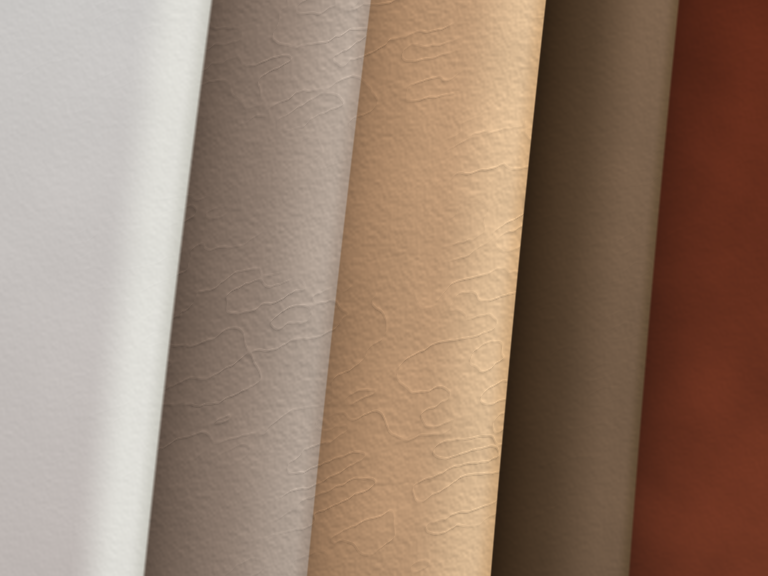
Write a Shadertoy shader that draws this texture.

```glsl
float hash(vec2 p) {
    return fract(sin(dot(p, vec2(127.1, 311.7))) * 43758.545);
}

float valueNoise(vec2 p) {
    vec2 cell = floor(p), f = fract(p);
    f = f * f * (3.0 - 2.0 * f);
    float low = mix(hash(cell), hash(cell + vec2(1, 0)), f.x);
    float high = mix(hash(cell + vec2(0, 1)), hash(cell + vec2(1, 1)), f.x);
    return mix(low, high, f.y);
}

float fbm(vec2 p) {
    float sum = 0.0, weight = 0.5;
    for (int i = 0; i < 4; i++) {
        sum += weight * valueNoise(p);
        p = mat2(1.6, 1.2, -1.2, 1.6) * p + 7.3;
        weight *= 0.5;
    }
    return sum;
}

// Thin wandering furrows that fade in and out
float wrinkles(vec2 p) {
    vec2 q = mat2(0.94, -0.34, 0.34, 0.94) * p;
    q += 0.035 * vec2(fbm(p * 16.0), fbm(p * 16.0 + 31.0));
    float ridge = 1.0 - abs(2.0 * valueNoise(q * vec2(17.0, 42.0)) - 1.0);
    return pow(ridge, 9.0) * smoothstep(0.35, 0.7, valueNoise(p * 7.0 + 4.0));
}

// Leather relief: fine pebbles cut by furrows
float relief(vec2 p, float furrow) {
    float pebbles = 0.6 * valueNoise(p * vec2(105.0, 130.0))
                  + 0.4 * valueNoise(p.yx * 215.0 + 9.0);
    return pebbles - furrow * wrinkles(p);
}

float emboss(vec2 p, float furrow) {
    vec2 lightStep = vec2(0.0012, 0.0022);
    return relief(p + lightStep, furrow) - relief(p - lightStep, furrow);
}

// Right-hand outline of a hanging sheet, slightly bowed
float outline(float y, float bottom, float top) {
    return mix(bottom, top, y) - 0.014 * y * (1.0 - y);
}

// Colour across a rolled fold: u is 0 on the left and 1 on the rim
vec3 foldTone(float u, vec3 shade, vec3 body, vec3 light, vec3 rim, vec2 glow) {
    vec3 tone = mix(shade, body, smoothstep(-0.12, 0.55, u));
    tone = mix(tone, light, smoothstep(glow.x, glow.y, u));
    return mix(tone, rim, smoothstep(0.9, 1.01, u));
}

// Shadow cast on a sheet by its left neighbour
float contactShadow(float gap, float depth) {
    return 1.0 - depth * exp(-max(gap, 0.0) / 0.022);
}

vec3 layOver(vec3 under, vec3 sheet, float x, float edge, float blur) {
    return mix(sheet, under, smoothstep(-blur, blur, x - edge));
}

// A faint horizontal crease with a lit lower lip
float crease(vec2 p, float height, float left, float right) {
    float d = p.y - height - 0.025 * (fbm(vec2(p.x * 22.0, height * 40.0)) - 0.5);
    float span = smoothstep(left, left + 0.05, p.x)
               * (1.0 - smoothstep(right - 0.05, right, p.x));
    float lip = exp(-pow((d + 0.004) / 0.003, 2.0));
    return span * (lip - exp(-pow(d / 0.003, 2.0)));
}

void mainImage(out vec4 fragColor, in vec2 fragCoord) {
    vec2 p = fragCoord / iResolution.y;
    float x = p.x, y = p.y;
    float whiteEdge = outline(y, 0.250, 0.368);
    float taupeEdge = outline(y, 0.533, 0.644);
    float tanEdge = outline(y, 0.852, 0.948);
    float brownEdge = outline(y, 1.092, 1.179);

    float mottle = fbm(p * 9.0) - 0.47;
    float fineGrain = emboss(p, 0.25);
    float deepGrain = emboss(p, 0.85);

    // Rust sheet at the back
    float rustGap = x - brownEdge;
    vec3 rust = mix(vec3(0.41, 0.20, 0.13), vec3(0.35, 0.155, 0.095), y);
    rust *= mix(0.88, 1.04, smoothstep(0.0, 0.14, rustGap));
    rust *= contactShadow(rustGap, 0.16);
    rust *= 1.0 + 0.24 * mottle + 0.05 * fineGrain;

    // Dark brown fold
    float brownU = (x - tanEdge) / (brownEdge - tanEdge);
    vec3 brown = foldTone(brownU, vec3(0.22, 0.155, 0.095), vec3(0.335, 0.26, 0.19),
        vec3(0.455, 0.365, 0.285), vec3(0.38, 0.30, 0.21), vec2(0.35, 0.8));
    brown *= contactShadow(x - tanEdge, 0.25) * mix(0.96, 1.04, y);
    brown *= 1.0 + 0.08 * mottle + 0.07 * fineGrain;

    // Tan fold with the strongest grain
    float tanU = (x - taupeEdge) / (tanEdge - taupeEdge);
    vec3 tan = foldTone(tanU, vec3(0.60, 0.465, 0.35), vec3(0.735, 0.59, 0.455),
        vec3(0.86, 0.73, 0.58), vec3(0.80, 0.65, 0.48), vec2(0.5, 0.9));
    tan *= contactShadow(x - taupeEdge, 0.12) * mix(0.98, 1.02, y);
    float creases = crease(p, 0.165, 0.54, 0.82) + 0.7 * crease(p, 0.555, 0.60, 0.80)
                  + 0.5 * crease(p, 0.265, 0.66, 0.86);
    tan *= 1.0 + 0.09 * mottle + 0.13 * deepGrain + 0.035 * creases;

    // Taupe fold
    float taupeU = (x - whiteEdge) / (taupeEdge - whiteEdge);
    vec3 taupe = foldTone(taupeU, vec3(0.40, 0.335, 0.29), vec3(0.555, 0.485, 0.435),
        vec3(0.69, 0.63, 0.58), vec3(0.63, 0.56, 0.505), vec2(0.4, 0.93));
    taupe *= contactShadow(x - whiteEdge, 0.12) * mix(0.98, 1.03, y);
    taupe *= 1.0 + 0.08 * mottle + 0.12 * deepGrain;

    // White fold in front
    float whiteU = 1.0 - (whiteEdge - x) / 0.32;
    vec3 whiteBody = mix(vec3(0.745, 0.715, 0.70), vec3(0.80, 0.79, 0.78), y);
    vec3 white = foldTone(whiteU, whiteBody * 0.99, whiteBody,
        vec3(0.875, 0.87, 0.845), vec3(0.79, 0.785, 0.75), vec2(0.58, 0.84));
    white *= 1.0 + 0.035 * mottle + 0.035 * fineGrain;

    // Stack from back to front
    vec3 color = layOver(rust, brown, x, brownEdge, 0.003);
    color = layOver(color, tan, x, tanEdge, 0.002);
    color = layOver(color, taupe, x, taupeEdge, 0.002);
    color = layOver(color, white, x, whiteEdge, 0.004);
    fragColor = vec4(color, 1.0);
}
```
